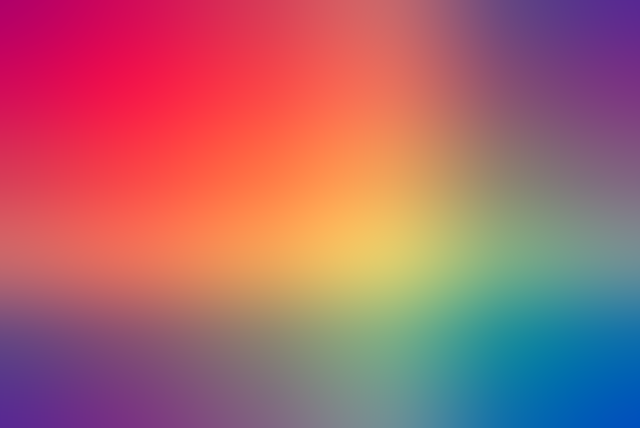
Reproduce this background procedurally as a Shadertoy shader.

```glsl
#define MAGENTA vec3(0.69, 0.00, 0.41)
#define RED     vec3(0.95, 0.08, 0.29)
#define ORANGE  vec3(1.00, 0.44, 0.27)
#define YELLOW  vec3(0.89, 0.80, 0.42)
#define TEAL    vec3(0.10, 0.54, 0.61)
#define BLUE    vec3(0.00, 0.31, 0.74)
#define BALANCE 0.5

const int LAST = 5;
const vec3 STOPS[6] = vec3[6](MAGENTA, RED, ORANGE, YELLOW, TEAL, BLUE);

// Colour stop, held constant past both ends
vec3 stopAt(int i) {
    return STOPS[clamp(i, 0, LAST)];
}

// Smooth spectrum: Catmull-Rom curve through evenly spaced stops
vec3 spectrum(float t) {
    float x = clamp(t, 0.0, 1.0) * float(LAST);
    int i = min(int(x), LAST - 1);
    float f = x - float(i);

    vec3 before = stopAt(i - 1);
    vec3 start = stopAt(i);
    vec3 end = stopAt(i + 1);
    vec3 after = stopAt(i + 2);

    vec3 slope = end - before;
    vec3 bend = 2.0 * before - 5.0 * start + 4.0 * end - after;
    vec3 twist = 3.0 * (start - end) + after - before;
    vec3 curve = start + 0.5 * f * (slope + f * (bend + f * twist));
    return clamp(curve, 0.0, 1.0);
}

void mainImage(out vec4 fragColor, in vec2 fragCoord) {
    vec2 uv = fragCoord / iResolution.xy;

    // One spectrum runs rightward, the other downward
    vec3 across = spectrum(uv.x);
    vec3 down = spectrum(1.0 - uv.y);

    fragColor = vec4(mix(across, down, BALANCE), 1.0);
}
```
